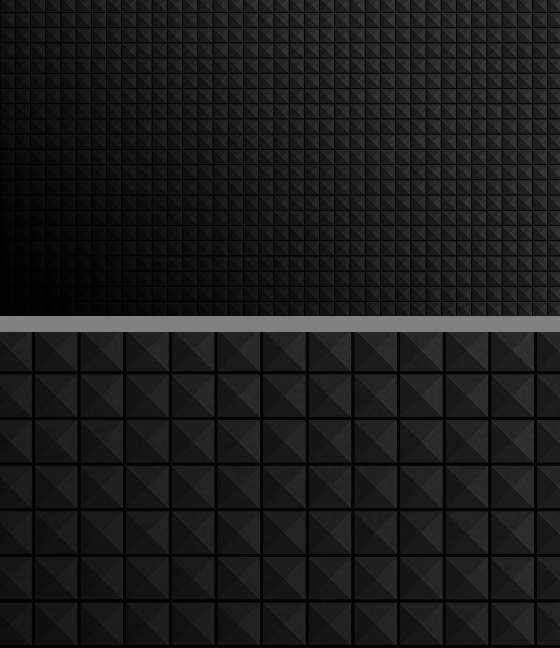
Top: the whole. Bottom: its middle third, enlarged.
Write a Shadertoy shader that draws this pattern.

```glsl
// Dark wall of square pyramid studs parted by thin black grooves.
// Each stud has four flat facets split by its diagonals; a broad light falls
// from the upper right and fades to black at the lower left, with fine grain.

vec2 hashGradient(vec2 p) {
    vec3 h = fract(vec3(p.xyx) * vec3(0.1031, 0.1030, 0.0973));
    h += dot(h, h.yzx + 33.33);
    return fract((h.xx + h.yz) * h.zy) * 2.0 - 1.0;
}

float gradientNoise(vec2 p) {
    vec2 i = floor(p), f = fract(p);
    vec2 u = f * f * f * (f * (f * 6.0 - 15.0) + 10.0);
    float a = dot(hashGradient(i), f);
    float b = dot(hashGradient(i + vec2(1, 0)), f - vec2(1, 0));
    float c = dot(hashGradient(i + vec2(0, 1)), f - vec2(0, 1));
    float d = dot(hashGradient(i + vec2(1, 1)), f - vec2(1, 1));
    return mix(mix(a, b, u.x), mix(c, d, u.x), u.y);
}

// Brightness of the four facets, blended across both diagonals
float pyramidShade(vec2 q, float aa) {
    float upperRight = smoothstep(-aa, aa, q.x + q.y);
    float upperLeft = smoothstep(-aa, aa, q.y - q.x);
    float litSide = mix(0.165, 0.135, upperLeft);
    float darkSide = mix(0.105, 0.09, upperLeft);
    return mix(darkSide, litSide, upperRight);
}

void mainImage(out vec4 fragColor, in vec2 fragCoord) {
    vec2 uv = fragCoord / iResolution.xy;
    float rows = 20.77;
    float aa = rows / iResolution.y;
    vec2 grid = fragCoord / iResolution.y * rows + vec2(0.0, 0.048);
    vec2 q = fract(grid) - 0.5;

    // Facets with a faint bright ridge on the falling diagonal
    float shade = pyramidShade(q, aa * 0.7);
    float ridge = abs(q.x + q.y) * 0.7071;
    shade += 0.025 * (1.0 - smoothstep(0.0, 0.02 + aa * 0.7, ridge));

    // Slight tone change per stud and fine surface grain
    shade *= 1.0 + 0.04 * hashGradient(floor(grid) + 7.0).x;
    shade *= 1.0 + 0.12 * gradientNoise(grid * 9.0);

    // Groove around each stud
    float edge = 0.5 - max(abs(q.x), abs(q.y));
    shade *= mix(0.12, 1.0, smoothstep(0.035 - aa * 0.5, 0.035 + aa * 0.5, edge));

    // Broad light from the upper right
    float light = 1.2 * smoothstep(-0.1, 0.95, dot(uv, vec2(0.75, 0.45)));
    fragColor = vec4(vec3(shade * light), 1.0);
}
```
